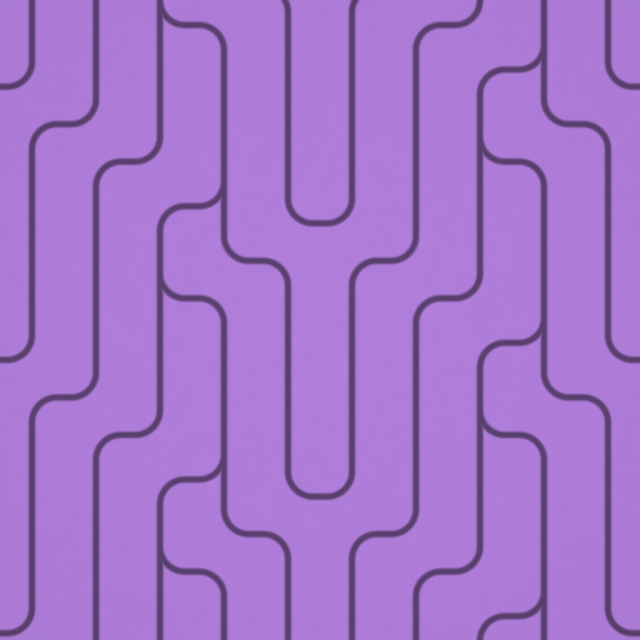
Write a WebGL 2 fragment shader that draws this pattern.

```glsl
#version 300 es
precision highp float;
// Rounded pipe-like outlines on a soft violet ground: vertical lanes joined by
// U-bends and S-steps that descend like stairs on both sides of each U.
// Five columns form the unit; the next five repeat it half a period lower.

uniform vec2 u_resolution;
out vec4 outColor;

#define COLUMNS 10.0       // columns across the canvas
#define HALF_PERIOD 0.2135 // vertical shift between neighbouring units
#define TOP_BEND 0.1354    // depth of the first U-bend below the top
#define STAIR 0.0586       // drop from one column to the next
#define LAST_DROP 0.0110   // extra drop of the outermost step
#define RADIUS 0.0390      // corner radius of the bends
#define LINE_CORE 0.0018   // solid half width of a line
#define LINE_EDGE 0.0080   // half width where a line has faded out
#define MOTTLE 0.016       // strength of the ground texture

const vec3 GROUND = vec3(0.680, 0.485, 0.845);
const vec3 LINE = vec3(0.345, 0.245, 0.425);
const float UNIT = 5.0; // columns in one unit
const float FAR = 1.0;

vec2 hash2(vec2 p) {
    vec3 h = fract(p.xyx * vec3(0.1031, 0.1030, 0.0973));
    h += dot(h, h.yzx + 33.33);
    return fract((h.xx + h.yz) * h.zy);
}

// Distance to the nearest random point of a jittered grid
float cellNoise(vec2 p) {
    vec2 cell = floor(p), f = fract(p);
    float nearest = 2.0;
    for (int j = -1; j <= 1; j++)
        for (int i = -1; i <= 1; i++) {
            vec2 o = vec2(i, j);
            nearest = min(nearest, length(o + hash2(cell + o) - f));
        }
    return nearest;
}

// Vertical offset wrapped to one period around zero
float wrapY(float y) {
    return mod(y + HALF_PERIOD, 2.0 * HALF_PERIOD) - HALF_PERIOD;
}

// Depth of the n-th step on the long side of a U-bend
float stairDepth(float n) {
    return n * STAIR + (n > 2.5 ? LAST_DROP : 0.0);
}

// Flat piece from the column centre, then a quarter turn upwards (y points down)
float bend(vec2 q) {
    if (q.y < -RADIUS) return FAR;
    vec2 corner = vec2(q.x - 0.5 / COLUMNS + RADIUS, q.y + RADIUS);
    return abs(length(max(corner, 0.0)) - RADIUS);
}

// S-step: rises to the right for side = 1, to the left for side = -1
float sStep(vec2 q, float side) {
    q.x *= side;
    return bend(q.x < 0.0 ? -q : q);
}

// U-bend or S-steps belonging to one column
float columnCurves(vec2 p, float column) {
    float n = mod(column, UNIT);
    float x = p.x - column / COLUMNS;
    float y = p.y - floor(column / UNIT) * HALF_PERIOD;
    if (n < 0.5) return bend(vec2(abs(x), wrapY(y)));
    float d = FAR;
    if (n < 3.5) d = sStep(vec2(x, wrapY(y - stairDepth(n))), 1.0);
    if (n > 2.5) {
        float depth = HALF_PERIOD + (UNIT - n) * STAIR;
        d = min(d, sStep(vec2(x, wrapY(y - depth)), -1.0));
    }
    return d;
}

// Vertical line between two columns, open between its end and its next start
float laneLine(vec2 p, float lane) {
    float n = mod(lane, UNIT);
    float y = p.y - floor(lane / UNIT) * HALF_PERIOD;
    float end = stairDepth(n), start = stairDepth(n + 1.0);
    if (n > 2.5) {
        end = HALF_PERIOD + (UNIT - 1.0 - n) * STAIR;
        start = end + STAIR;
    }
    float halfGap = 0.5 * (start - end) + RADIUS;
    bool inGap = abs(wrapY(y - 0.5 * (start + end))) < halfGap;
    return inGap ? FAR : abs(p.x - (lane + 0.5) / COLUMNS);
}

// Faint fibrous mottling, around zero
float paper(vec2 uv) {
    vec2 warped = uv + 0.012 * sin(uv.yx * 23.0 + sin(uv * 41.0));
    float blotch = cellNoise(warped * vec2(30.0, 22.0)) - 0.5;
    float fibre = cellNoise(mat2(0.8, 0.6, -0.6, 0.8) * warped * vec2(130.0, 90.0)) - 0.5;
    return 0.6 * blotch + 0.7 * fibre;
}

void main() {
    vec2 uv = gl_FragCoord.xy / u_resolution;
    vec2 p = vec2(uv.x, 1.0 - uv.y - TOP_BEND);
    float lane = floor(p.x * COLUMNS);
    float d = min(columnCurves(p, lane), columnCurves(p, lane + 1.0));
    d = min(d, laneLine(p, lane));

    // Ground with a slight glow in the middle
    float glow = 0.015 - 0.06 * dot(uv - 0.5, uv - 0.5);
    float shade = 1.0 + glow + MOTTLE * paper(uv);

    float edge = max(LINE_EDGE, LINE_CORE + 1.0 / u_resolution.y);
    float ink = 1.0 - smoothstep(LINE_CORE, edge, d);
    outColor = vec4(mix(GROUND, LINE, ink) * shade, 1.0);
}
```
